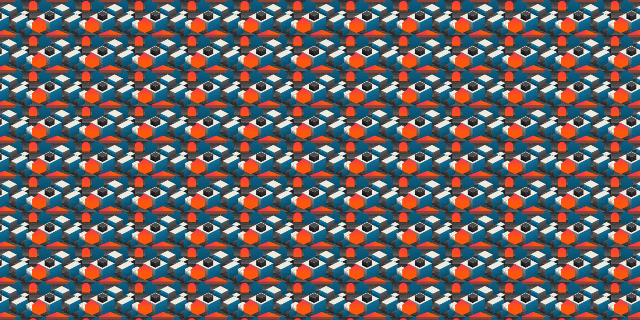
Give the GLSL for this pattern, as a WebGL 1 fragment shader.

```glsl
precision highp float;
// Repeating town of shaded isometric blocks, arches and a gabled orange house.
uniform vec2 u_resolution;

#define REPEATS_ACROSS 12.1
#define TILE vec2(96.0, 64.0)
#define SLOPE 0.5
#define GRAIN 0.28
#define GREY vec3(0.31, 0.30, 0.30)
#define BLACK vec3(0.13, 0.12, 0.13)
#define TEAL vec3(0.05, 0.38, 0.52)
#define WHITE vec3(0.93, 0.92, 0.88)
#define ORANGE vec3(0.99, 0.34, 0.05)
#define RED vec3(0.96, 0.23, 0.29)
#define BROWN vec3(0.55, 0.27, 0.22)

float pixel;   // one screen pixel in tile units
float speckle; // stipple noise, -0.5 to 0.5

float hash(vec2 p) {
  return fract(sin(dot(p, vec2(127.1, 311.7))) * 4375.85);
}

// Offset from a centre to its nearest repeat
vec2 around(vec2 p, vec2 centre) {
  vec2 d = p - centre;
  return d - TILE * floor(d / TILE + 0.5);
}

float cover(float dist) {
  return 1.0 - smoothstep(-0.5 * pixel, 0.5 * pixel, dist);
}

void paint(inout vec3 col, vec3 ink, float dist) {
  col = mix(col, ink, cover(dist));
}

// Stippled fade from a lit top (t = 0) to a shaded foot (t = 1)
vec3 shade(vec3 ink, float t, float depth) {
  float s = clamp(t + GRAIN * speckle, 0.0, 1.0);
  return ink * mix(1.0 + 0.4 * depth, 1.0 - 0.7 * depth, s);
}

// Box placed by the front corner of its lid; reach is its width left and right
void block(inout vec3 col, vec2 p, vec2 corner, vec2 reach, float height,
           vec3 lid, vec3 leftInk, vec3 rightInk) {
  vec2 d = around(p, corner);
  float rim = SLOPE * abs(d.x);
  float fall = (rim - d.y) / height;
  float wall = max(max(d.y - rim, rim - height - d.y),
                   max(-d.x - reach.x, d.x - reach.y));
  vec3 side = mix(shade(leftInk, fall, 0.8), shade(rightInk, fall, 0.35),
                  cover(-d.x));
  paint(col, side, wall);
  vec2 q = 0.5 * vec2(d.y / SLOPE - d.x, d.y / SLOPE + d.x);
  vec2 inside = abs(q - 0.5 * reach) - 0.5 * reach;
  paint(col, lid, max(inside.x, inside.y));
}

// Round-topped column
void arch(inout vec3 col, vec2 p, vec2 centre, float radius, float height,
          vec3 top, vec3 foot) {
  vec2 d = around(p, centre);
  float dist = max(length(vec2(d.x, max(d.y, 0.0))) - radius, -height - d.y);
  float t = clamp((radius - d.y) / (radius + height) + GRAIN * speckle, 0.0, 1.0);
  paint(col, mix(top, foot, t), dist);
}

// Gabled front with a pointed foot
void house(inout vec3 col, vec2 p, vec2 centre) {
  vec2 d = around(p, centre);
  float x = abs(d.x);
  float dist = max(x - 13.0, max(d.y + 0.8 * x - 15.0, 0.45 * x - 14.0 - d.y));
  float warm = smoothstep(13.0, -2.0, d.y + 8.0 * speckle * GRAIN);
  paint(col, mix(RED, ORANGE, warm), dist);
}

// Low wide roof with a brown shadow under the eaves
void roof(inout vec3 col, vec2 p, vec2 centre) {
  vec2 d = around(p, centre);
  float x = abs(d.x);
  paint(col, BROWN, max(x - 20.0, abs(d.y + 4.0) - 3.0));
  vec3 ink = mix(RED, ORANGE, smoothstep(-8.0, 6.0, d.x));
  paint(col, ink, max(d.y + 0.4 * x - 7.0, -2.0 - d.y));
}

void main() {
  float scale = REPEATS_ACROSS * TILE.x / u_resolution.x;
  pixel = scale;
  vec2 p = (gl_FragCoord.xy - vec2(0.0, u_resolution.y)) * scale;
  p = mod(p, TILE);
  speckle = hash(floor(p * 0.5)) - 0.5;

  // Hatched ground
  float hatch = 0.12 * sin(p.y * 1.5708);
  vec3 col = shade(GREY, fract(p.y / 16.0) + hatch, 0.6);

  // Back row of arches
  arch(col, p, vec2(31.0, 55.0), 10.0, 14.0, TEAL, TEAL * 0.75);
  arch(col, p, vec2(82.0, 54.0), 11.0, 12.0, TEAL, TEAL * 0.8);
  arch(col, p, vec2(60.0, 55.0), 7.5, 10.0, RED, ORANGE);

  // Middle blocks
  block(col, p, vec2(18.0, 43.0), vec2(15.0, 13.0), 13.0, WHITE, TEAL, GREY);
  block(col, p, vec2(45.0, 37.0), vec2(8.0, 8.0), 9.0, WHITE, TEAL, BLACK);
  block(col, p, vec2(46.0, 14.0), vec2(17.0, 12.0), 16.0, TEAL, GREY, TEAL);
  block(col, p, vec2(30.0, 23.0), vec2(10.0, 21.0), 18.0, WHITE, GREY, TEAL);

  // Tower carrying a dark cube
  block(col, p, vec2(90.0, 23.0), vec2(22.0, 22.0), 27.0, WHITE, GREY * 1.25, TEAL);
  block(col, p, vec2(90.0, 35.0), vec2(9.0, 9.0), 9.0, GREY, BLACK, BLACK * 1.4);

  // Front row
  block(col, p, vec2(56.0, 20.0), vec2(8.0, 9.0), 9.0, WHITE, WHITE * 0.85, WHITE);
  house(col, p, vec2(71.0, 18.0));
  roof(col, p, vec2(8.0, 3.0));

  gl_FragColor = vec4(clamp(col, 0.0, 1.0), 1.0);
}
```
